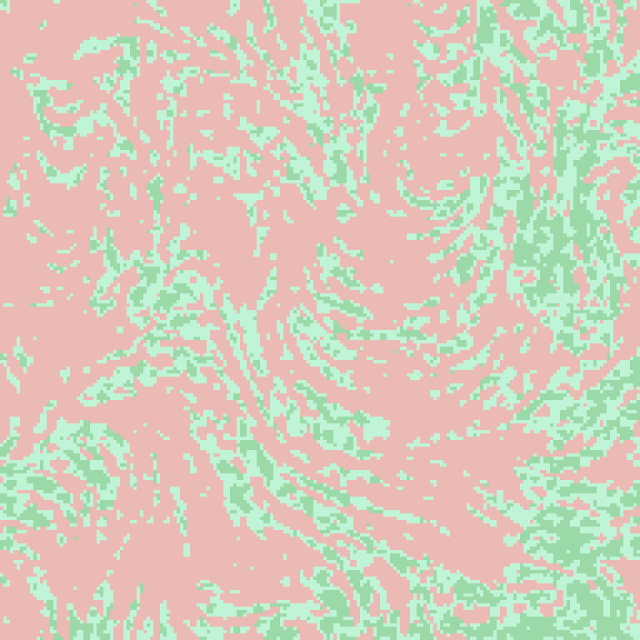
Reproduce this texture procedurally as a Shadertoy shader.

```glsl
const float CELLS = 192.0;      // mosaic cells per canvas height
const float NOISE_DEV = 0.429;  // standard deviation of signed value noise
const float STROKE_DEV = 0.178; // the same after averaging along the flow
const int REACH = 8;            // half length of a stroke, in cells

const vec3 PINK = vec3(0.925, 0.73, 0.71);
const vec3 MINT = vec3(0.75, 0.96, 0.84);
const vec3 GREEN = vec3(0.61, 0.85, 0.66);

// Integer hash of a lattice point, from -1 to 1
float hash(vec2 p, uint seed) {
    uvec2 q = uvec2(ivec2(p));
    uint h = q.x * 1597334673u ^ q.y * 3812015801u ^ seed * 2798796415u;
    h = (h ^ (h >> 16)) * 2246822519u;
    h = (h ^ (h >> 13)) * 3266489917u;
    h ^= h >> 16;
    return float(h >> 8) / 8388608.0 - 1.0;
}

float noise(vec2 p, uint seed) {
    vec2 i = floor(p);
    vec2 f = fract(p);
    f = f * f * (3.0 - 2.0 * f);
    float low = mix(hash(i, seed), hash(i + vec2(1, 0), seed), f.x);
    float high = mix(hash(i + vec2(0, 1), seed), hash(i + vec2(1, 1), seed), f.x);
    return mix(low, high, f.y);
}

// Mostly level direction field that bends into arcs
vec2 flow(vec2 cell) {
    float angle = 2.3 * noise(cell * 5.0 / CELLS, 1u);
    return vec2(cos(angle), sin(angle));
}

// Noise averaged along the flow, which leaves thin curved strokes
float strokes(vec2 cell, float frequency) {
    float sum = noise(cell * frequency, 2u);
    for (float side = -1.0; side < 2.0; side += 2.0) {
        vec2 p = cell;
        for (int i = 0; i < REACH; i++) {
            p += side * flow(p);
            sum += noise(p * frequency, 2u);
        }
    }
    return sum / float(2 * REACH + 1);
}

// Strokes, grain and broad patches combined, then cut into three tones
vec3 cellColor(vec2 cell) {
    float stroke = strokes(cell, 0.43) / STROKE_DEV;
    float grain = noise(cell * 0.4, 3u) / NOISE_DEV;
    float patches = noise(cell * 8.0 / CELLS, 4u) / NOISE_DEV;
    float drift = 0.5 * (cell.x / CELLS - 0.5);
    float cover = 0.72 * stroke + 0.48 * grain + 0.5 * patches + drift;
    float core = cover + 0.5 * noise(cell * 0.5, 5u) / NOISE_DEV;
    if (cover < 0.305) return PINK;
    return core > 1.27 ? GREEN : MINT;
}

void mainImage(out vec4 fragColor, in vec2 fragCoord) {
    vec2 grid = fragCoord / iResolution.y * CELLS - 0.5;
    vec2 cell = floor(grid);

    // Blend neighbouring cells over one pixel at their borders
    float pixel = CELLS / iResolution.y;
    vec2 blend = clamp((fract(grid) - 0.5) / pixel + 0.5, 0.0, 1.0);
    vec3 bottom = mix(cellColor(cell), cellColor(cell + vec2(1, 0)), blend.x);
    vec3 top = mix(cellColor(cell + vec2(0, 1)), cellColor(cell + vec2(1, 1)), blend.x);
    fragColor = vec4(mix(bottom, top, blend.y), 1.0);
}
```
